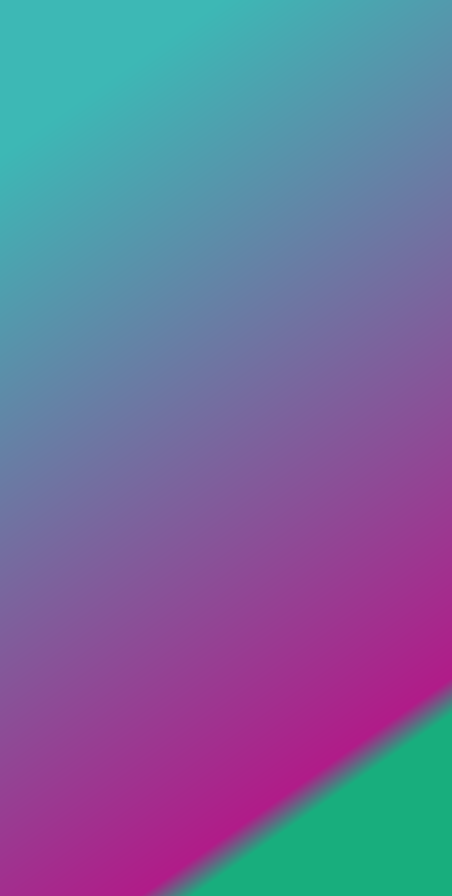
This background is drawn by a Shadertoy shader. Its source:

```glsl
// A diagonal gradient: flat teal in the upper left blends to magenta,
// then crosses a narrow soft edge into a flat green lower right corner.
// Position along the tilted axis is normalised so the corners span 0 to 1.

const vec3 TEAL = vec3(0.238, 0.720, 0.710);
const vec3 MAGENTA = vec3(0.692, 0.108, 0.535);
const vec3 GREEN = vec3(0.094, 0.684, 0.492);

const float AXIS_ANGLE = 145.0;   // degrees clockwise from straight up
const float TEAL_END = 0.13;
const float MAGENTA_STOP = 0.82;
const float GREEN_START = 0.85;

// Distance along the axis, 0 at the first corner and 1 at the opposite one
float axisPosition(vec2 point, vec2 size, float degreesFromUp) {
    float angle = radians(degreesFromUp);
    vec2 axis = vec2(sin(angle), cos(angle));
    float span = dot(size, abs(axis));
    return dot(point - 0.5 * size, axis) / span + 0.5;
}

// Linear progress from one stop to the next, clamped at both ends
float ramp(float start, float end, float position) {
    return clamp((position - start) / (end - start), 0.0, 1.0);
}

void mainImage(out vec4 fragColor, in vec2 fragCoord) {
    // Canvas units: height is 1
    vec2 size = vec2(iResolution.x / iResolution.y, 1.0);
    vec2 point = fragCoord / iResolution.y;
    float position = axisPosition(point, size, AXIS_ANGLE);

    // Broad blend, then the soft corner edge
    vec3 color = mix(TEAL, MAGENTA, ramp(TEAL_END, MAGENTA_STOP, position));
    color = mix(color, GREEN, ramp(MAGENTA_STOP, GREEN_START, position));

    fragColor = vec4(color, 1.0);
}
```
